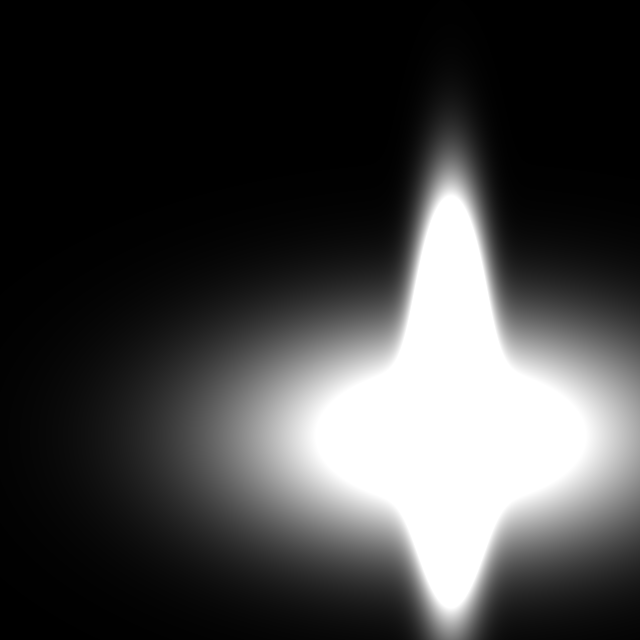
Give the GLSL for this background, as a WebGL 2 fragment shader.

```glsl
#version 300 es
precision highp float;
// A white four-pointed flare on black: a wide soft glow crossed by a tall narrow beam.

#define GLOW_CENTER vec2(0.7045, 0.319)
#define GLOW_SPREAD vec2(0.318, 0.1655)
#define GLOW_GAIN 1.553
#define BEAM_CENTER vec2(0.7045, 0.376)
#define BEAM_SPREAD vec2(0.0425, 0.2175)
#define BEAM_GAIN 8.4
#define LIGHT_COLOR vec3(1.0)

uniform vec2 u_resolution;
out vec4 fragColor;

// Elliptical Gaussian falloff, 1 at the center
float gaussian(vec2 p, vec2 center, vec2 spread) {
    vec2 d = (p - center) / spread;
    return exp(-dot(d, d));
}

void main() {
    vec2 uv = gl_FragCoord.xy / u_resolution;

    // Lights add up; values past 1 clip into the solid white core
    float glow = GLOW_GAIN * gaussian(uv, GLOW_CENTER, GLOW_SPREAD);
    float beam = BEAM_GAIN * gaussian(uv, BEAM_CENTER, BEAM_SPREAD);

    fragColor = vec4(LIGHT_COLOR * min(glow + beam, 1.0), 1.0);
}
```
